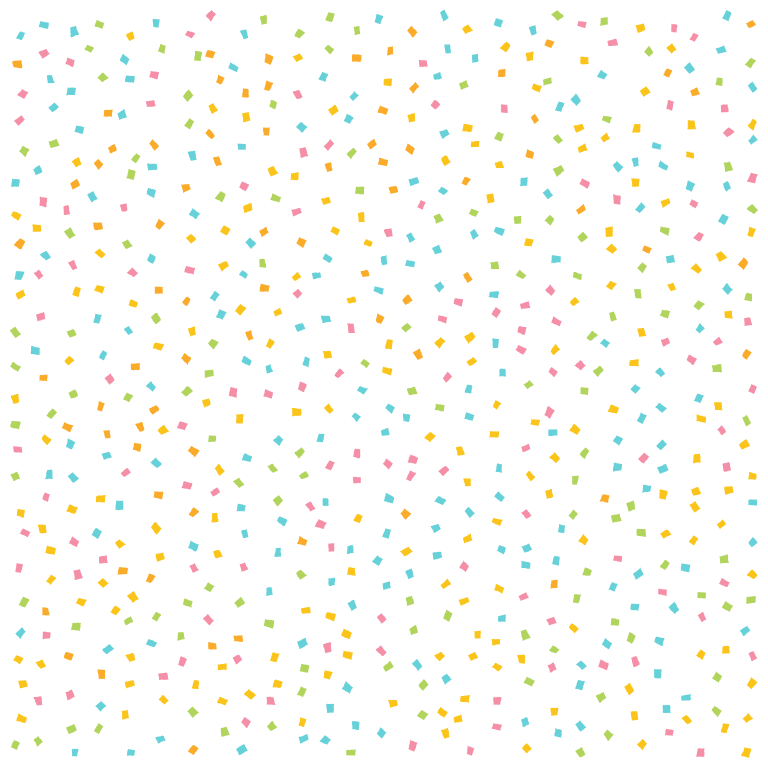
This pattern is drawn by a Shadertoy shader. Its source:

```glsl
// Evenly scattered paper confetti in five bright colours on white.

const vec3 PAPER  = vec3(1.0);
const vec3 YELLOW = vec3(0.98, 0.77, 0.10);
const vec3 ORANGE = vec3(0.98, 0.67, 0.16);
const vec3 CYAN   = vec3(0.40, 0.82, 0.85);
const vec3 PINK   = vec3(0.96, 0.56, 0.66);
const vec3 GREEN  = vec3(0.69, 0.83, 0.36);

const vec2 GRID   = vec2(27.0, 25.0);      // columns and rows of pieces
const vec2 PITCH  = vec2(0.0367, 0.0389);  // spacing between pieces
const float MARGIN = 0.0234;               // border to the outermost centres

// Two random values in 0..1 for a lattice point.
vec2 hash2(vec2 p) {
    vec3 q = fract(p.xyx * vec3(0.1031, 0.1030, 0.0973));
    q += dot(q, q.yzx + 33.33);
    return fract((q.xx + q.yz) * q.zy);
}

float cornerSlope(vec2 corner, vec2 offset) {
    float angle = 6.2832 * hash2(corner + 71.0).x;
    return dot(vec2(cos(angle), sin(angle)), offset);
}

float gradientNoise(vec2 p) {
    vec2 i = floor(p), f = fract(p);
    vec2 u = f * f * f * (f * (f * 6.0 - 15.0) + 10.0);
    vec2 e = vec2(1.0, 0.0);
    float low  = mix(cornerSlope(i, f), cornerSlope(i + e, f - e), u.x);
    float high = mix(cornerSlope(i + e.yx, f - e.yx), cornerSlope(i + 1.0, f - 1.0), u.x);
    return mix(low, high, u.y);
}

float columnShift(float column) {
    return 0.5 * mod(column, 2.0);
}

// Centre of a piece: staggered lattice, loosened by drift and jitter.
vec2 pieceCentre(vec2 cell) {
    vec2 drift = vec2(gradientNoise(cell * 0.37), gradientNoise(cell * 0.37 + 40.0));
    vec2 jitter = hash2(cell + 11.0) - 0.5;
    vec2 lattice = cell + vec2(0.0, columnShift(cell.x));
    vec2 centre = MARGIN + PITCH * (lattice + 0.55 * drift + 0.42 * jitter);
    return clamp(centre, 0.02, 0.98);
}

vec2 rotate(vec2 p, float angle) {
    float c = cos(angle), s = sin(angle);
    return vec2(c * p.x + s * p.y, c * p.y - s * p.x);
}

// Distance to a hand-cut, slightly skewed and tapered rectangle.
float pieceDistance(vec2 p, vec2 cell) {
    vec2 sizeRnd = hash2(cell + 23.0), cutRnd = hash2(cell + 37.0) - 0.5;
    vec2 halfSize = mix(vec2(0.0048, 0.0036), vec2(0.0062, 0.0049), sizeRnd);
    vec2 q = rotate(p, 3.1416 * hash2(cell + 53.0).x);
    q.x += 0.35 * cutRnd.x * q.y;
    halfSize.y *= 1.0 + 0.35 * cutRnd.y * clamp(q.x / halfSize.x, -1.0, 1.0);
    float corner = mix(0.0003, 0.0016, pow(hash2(cell + 61.0).x, 4.0));
    vec2 d = abs(q) - halfSize + corner;
    float box = length(max(d, 0.0)) + min(max(d.x, d.y), 0.0) - corner;
    return box + 0.0007 * gradientNoise(p * 230.0 + cell * 7.0);
}

// Yellow turns orange more often towards the upper left.
vec3 pieceColour(vec2 cell, vec2 centre) {
    vec2 rnd = hash2(cell + 89.0);
    float orangeChance = clamp(0.28 + 0.45 * (centre.y - centre.x), 0.03, 0.6);
    if (rnd.x < 0.37) return rnd.y < orangeChance ? ORANGE : YELLOW;
    if (rnd.x < 0.64) return CYAN;
    return rnd.x < 0.82 ? PINK : GREEN;
}

void mainImage(out vec4 fragColor, in vec2 fragCoord) {
    float side = min(iResolution.x, iResolution.y);
    vec2 p = (fragCoord - 0.5 * iResolution.xy) / side + 0.5;
    vec2 gridPos = (p - MARGIN) / PITCH;
    vec3 colour = PAPER;

    // Paint the pieces of the surrounding cells.
    for (int i = -1; i <= 1; i++) {
        float column = floor(gridPos.x + 0.5) + float(i);
        float row = floor(gridPos.y - columnShift(column) + 0.5);
        for (int j = -1; j <= 1; j++) {
            vec2 cell = vec2(column, row + float(j));
            if (any(lessThan(cell, vec2(0.0))) || any(greaterThanEqual(cell, GRID))) continue;
            vec2 centre = pieceCentre(cell);
            float cover = clamp(0.5 - pieceDistance(p - centre, cell) * side, 0.0, 1.0);
            colour = mix(colour, pieceColour(cell, centre), cover);
        }
    }
    fragColor = vec4(colour, 1.0);
}
```
